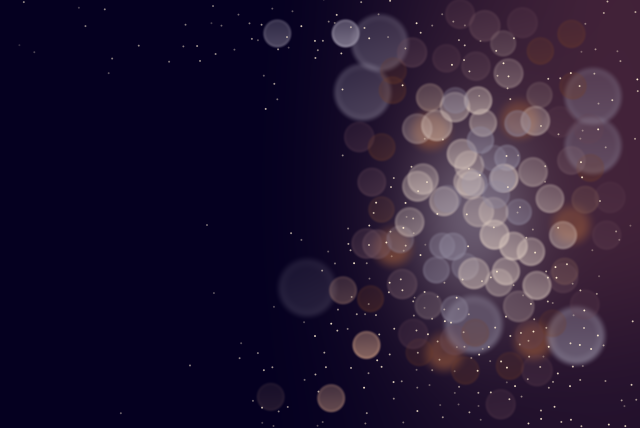
Give the GLSL for this background, as a Shadertoy shader.

```glsl
// Warm and lilac bokeh lights clustered right of centre on a navy night, with fine sparkles.
#define BOKEH_COUNT 88
#define CLUSTER_CENTER vec2(1.13, 0.54)
#define CLUSTER_SIZE vec2(0.31, 0.47)
#define BOKEH_RADIUS 0.034
#define SPARKLE_CELL 0.03
#define SPARKLE_RADIUS 0.0021
#define NAVY vec3(0.018, 0.0, 0.125)
#define PLUM vec3(0.255, 0.13, 0.22)
#define LILAC vec3(0.56, 0.53, 0.61)
#define CREAM vec3(0.86, 0.79, 0.75)
#define AMBER vec3(0.46, 0.25, 0.15)
#define MAUVE vec3(0.40, 0.27, 0.33)

vec2 hash2(vec2 seed) {
    vec3 q = fract(seed.xyx * vec3(0.1031, 0.1030, 0.0973));
    q += dot(q, q.yzx + 33.33);
    return fract((q.xx + q.yz) * q.zy);
}

vec2 polar(float degrees) {
    float angle = radians(degrees);
    return vec2(cos(angle), sin(angle));
}

float glow(vec2 offset, vec2 size) {
    offset /= size;
    return exp(-dot(offset, offset));
}

// Translucent lens disc: lit from below, with a thin brighter rim.
vec3 addDisc(vec3 base, vec2 offset, float radius, float softness, vec3 tint, float opacity) {
    float dist = length(offset);
    float edge = softness + 1.0 / iResolution.y;
    float body = 1.0 - smoothstep(radius - edge, radius + edge, dist);
    float rim = 1.0 - smoothstep(0.0, edge * 1.6, abs(dist - radius + edge));
    float shade = mix(1.0, 0.68, smoothstep(-radius, radius, offset.y));
    return mix(base, tint, clamp(opacity * (body * shade + 0.16 * rim), 0.0, 1.0));
}

vec3 background(vec2 p) {
    float plumShare = smoothstep(0.58, 1.48, p.x) * mix(0.5, 1.0, smoothstep(0.0, 0.55, p.y));
    vec3 color = mix(NAVY, PLUM, plumShare);
    vec2 offset = p - CLUSTER_CENTER;
    color = mix(color, vec3(0.30, 0.20, 0.26), 0.5 * glow(offset, vec2(0.25, 0.40)));
    return mix(color, LILAC, 0.55 * glow(offset + vec2(0.02, 0.05), vec2(0.14, 0.20)));
}

// Defocused lights behind the cluster.
vec3 softLights(vec3 color, vec2 p) {
    for (int i = 0; i < 6; i++) {
        vec2 center = vec2(1.13, 0.45) + vec2(0.21, 0.30) * polar(5.0 + 60.0 * float(i));
        color = addDisc(color, p - center, 0.043, 0.018, vec3(0.58, 0.34, 0.23), 0.55);
    }
    // Two stacked pairs, one at each upper side.
    for (int i = 0; i < 4; i++) {
        float side = float(i % 2), row = float(i / 2);
        vec2 center = vec2(0.89 + 0.50 * side - 0.04 * row * (1.0 - side),
                           0.90 - 0.125 * side - 0.115 * row);
        color = addDisc(color, p - center, 0.067, 0.006, LILAC, 0.40);
    }
    // A shallow arc of three below.
    for (int i = 0; i < 3; i++) {
        float k = float(i), bend = k * (k - 1.0);
        vec2 center = vec2(0.72 + 0.39 * k - 0.075 * bend, 0.328 - 0.086 * k + 0.03 * bend);
        color = addDisc(color, p - center, 0.068, 0.008, LILAC, 0.20 + 0.32 * k - 0.12 * bend);
    }
    return color;
}

// Golden-angle spiral, painted from the dim outside to the bright core.
vec3 bokehCluster(vec3 color, vec2 p) {
    for (int i = 0; i < BOKEH_COUNT; i++) {
        float spread = 1.0 - (float(i) + 0.5) / float(BOKEH_COUNT);
        vec2 rnd = hash2(vec2(float(i) + 3.0, 17.0));
        vec2 jitter = (hash2(vec2(float(i), 51.0)) - 0.5) * 0.06;
        vec2 center = CLUSTER_CENTER + jitter
                    + CLUSTER_SIZE * pow(spread, 0.68) * polar(137.508 * float(i));
        float core = 1.0 - smoothstep(0.15, 0.85, spread);
        vec3 outer = mix(AMBER, MAUVE, step(0.45, rnd.x));
        vec3 inner = mix(LILAC, CREAM, step(0.35, rnd.x));
        vec3 tint = mix(outer, inner, smoothstep(0.1, 0.6, core + 0.4 * (rnd.y - 0.5)));
        float opacity = mix(0.34, 0.56, core) * mix(0.65, 1.1, rnd.y);
        color = addDisc(color, p - center, BOKEH_RADIUS * mix(0.9, 1.1, rnd.x), 0.0015, tint, opacity);
    }
    return color;
}

// Lone lights: a pair at the top and an arc at the lower left of the cluster.
vec3 strayLights(vec3 color, vec2 p) {
    for (int i = 0; i < 2; i++) {
        float k = float(i);
        color = addDisc(color, p - vec2(0.65 + 0.16 * k, 0.922), 0.033, 0.0015, LILAC, 0.48 + 0.3 * k);
    }
    for (int i = 0; i < 4; i++) {
        float k = float(i);
        vec2 center = vec2(0.65, 0.25) + (0.17 + 0.055 * sin(k)) * polar(25.0 - 40.0 * k);
        float opacity = 0.14 + 0.56 * sin(clamp(k + 0.4, 0.0, 3.1));
        color = addDisc(color, p - center, 0.033, 0.0015, vec3(0.70, 0.53, 0.46), opacity);
    }
    return color;
}

float sparkleDensity(vec2 p) {
    float top = 0.42 * smoothstep(0.70, 0.92, p.y) * (0.35 + glow(p - vec2(0.70, 0.86), vec2(0.28, 0.20)));
    float bottom = 0.20 * (1.0 - smoothstep(0.08, 0.24, p.y)) * smoothstep(0.05, 0.6, p.x);
    float cluster = 0.6 * glow(p - vec2(1.06, 0.25), vec2(0.32, 0.20));
    float side = 0.45 * glow(p - vec2(0.91, 0.46), vec2(0.11, 0.14));
    return top + bottom + cluster + side + 0.08 * smoothstep(0.85, 1.2, p.x);
}

float sparkles(vec2 p) {
    vec2 cell = floor(p / SPARKLE_CELL);
    vec2 place = mix(vec2(0.12), vec2(0.88), hash2(cell + 7.0));
    vec2 rnd = hash2(cell + 131.0);
    vec2 center = (cell + place) * SPARKLE_CELL;
    float pixel = 0.7 / iResolution.y;
    float dot0 = 1.0 - smoothstep(SPARKLE_RADIUS - pixel, SPARKLE_RADIUS + pixel, length(p - center));
    float lit = step(rnd.x, sparkleDensity(center));
    return dot0 * lit * mix(0.3, 1.0, rnd.y) * mix(0.6, 1.0, smoothstep(0.3, 0.9, center.x));
}

void mainImage(out vec4 fragColor, in vec2 fragCoord) {
    vec2 p = fragCoord / iResolution.y;
    p.x *= 1.5 * iResolution.y / iResolution.x;
    vec3 color = bokehCluster(softLights(background(p), p), p);
    color = strayLights(color, p);
    color = mix(color, vec3(1.0, 0.93, 0.82), sparkles(p));
    fragColor = vec4(color, 1.0);
}
```
